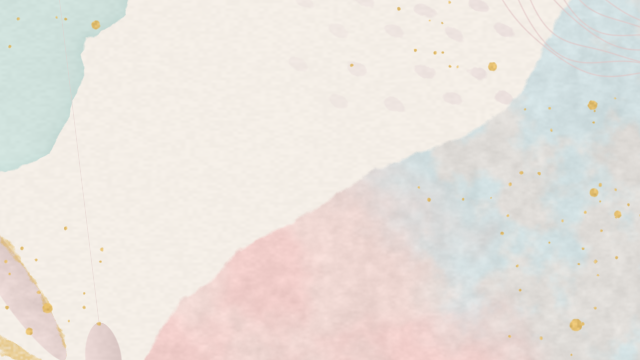
This background is drawn by a Shadertoy shader. Its source:

```glsl
// Pastel watercolour washes on grainy paper with leaves, strands and gold flecks.
const vec3 PAPER = vec3(0.957, 0.934, 0.905);
const vec3 TEAL = vec3(0.815, 0.885, 0.865);
const vec3 TEAL_RIM = vec3(0.745, 0.845, 0.825);
const vec3 PINK = vec3(0.93, 0.835, 0.815);
const vec3 ROSE = vec3(0.95, 0.78, 0.77);
const vec3 SKY = vec3(0.81, 0.87, 0.88);
const vec3 SAND = vec3(0.88, 0.855, 0.835);
const vec3 DAB = vec3(0.91, 0.86, 0.855);
const vec3 STRAND = vec3(0.885, 0.775, 0.775);
const vec3 LEAF = vec3(0.885, 0.805, 0.795);
const vec3 GOLD = vec3(0.88, 0.72, 0.38);
const float GRAIN = 0.022;
const float FLECK_CELL = 0.042;
// Wash outline as (x, y), corner outline as (y, x)
const vec2 WASH[12] = vec2[12](vec2(0.36, -0.1), vec2(0.44, 0.075), vec2(0.5, 0.165),
    vec2(0.58, 0.215), vec2(0.67, 0.31), vec2(0.88, 0.42), vec2(1.04, 0.53), vec2(1.29, 0.62),
    vec2(1.39, 0.685), vec2(1.46, 0.76), vec2(1.52, 0.89), vec2(1.65, 1.12));
const vec2 CORNER[12] = vec2[12](vec2(0.48, -0.12), vec2(0.52, 0.0), vec2(0.544, 0.08),
    vec2(0.572, 0.138), vec2(0.676, 0.195), vec2(0.722, 0.198), vec2(0.79, 0.235),
    vec2(0.85, 0.227), vec2(0.891, 0.243), vec2(0.926, 0.312), vec2(0.958, 0.352), vec2(1.1, 0.37));
// Gold drops (centre, radius) and fleck clusters (centre, spread)
const vec3 DROPS[8] = vec3[8](vec3(0.266, 0.931, 0.012), vec3(1.368, 0.815, 0.012),
    vec3(1.646, 0.708, 0.013), vec3(1.65, 0.465, 0.012), vec3(1.716, 0.405, 0.01),
    vec3(1.6, 0.097, 0.017), vec3(0.132, 0.144, 0.014), vec3(0.081, 0.079, 0.01));
const vec3 CLUSTERS[4] = vec3[4](vec3(0.13, 0.24, 0.13), vec3(1.57, 0.45, 0.22),
    vec3(1.21, 0.89, 0.09), vec3(0.1, 0.95, 0.11));

float hash(vec2 p) {
    vec3 q = fract(p.xyx * 0.1031);
    q += dot(q, q.yzx + 33.33);
    return fract((q.x + q.y) * q.z);
}
float noise(vec2 p) {
    vec2 i = floor(p), f = fract(p);
    f *= f * (3.0 - 2.0 * f);
    return mix(mix(hash(i), hash(i + vec2(1, 0)), f.x),
               mix(hash(i + vec2(0, 1)), hash(i + 1.0), f.x), f.y);
}
float fbm(vec2 p) {
    float sum = 0.0, amp = 0.5;
    for (int i = 0; i < 5; i++, amp *= 0.5) {
        sum += amp * noise(p);
        p = mat2(1.6, 1.2, -1.2, 1.6) * p + 7.3;
    }
    return sum - 0.48;
}
float fill(float d, float soft) { return 1.0 - smoothstep(-soft, soft, d); }
float segment(vec2 p, vec2 a, vec2 b) {
    vec2 ab = b - a;
    return length(p - a - ab * clamp(dot(p - a, ab) / dot(ab, ab), 0.0, 1.0));
}
// Signed distance to an outline, negative below it
float outline(vec2 p, vec2 pts[12]) {
    float d = 10.0, side = p.x < pts[0].x ? 1.0 : -1.0;
    for (int i = 0; i < 11; i++) {
        vec2 a = pts[i], b = pts[i + 1];
        d = min(d, segment(p, a, b));
        if (p.x >= a.x && p.x < b.x) side = sign(p.y - mix(a.y, b.y, (p.x - a.x) / (b.x - a.x)));
    }
    return d * side;
}
// Distance to a tapered leaf, and the offset across it
vec2 leaf(vec2 p, vec2 a, vec2 b, float halfWidth) {
    vec2 ab = b - a;
    float t = clamp(dot(p - a, ab) / dot(ab, ab), 0.0, 1.0);
    float across = dot(p - a, vec2(ab.y, -ab.x)) / length(ab);
    return vec2(abs(across) - halfWidth * sqrt(max(sin(3.14159 * t), 0.0)), across / halfWidth);
}
float strandHeight(float x, float k) {
    float s = x - 1.385 - 0.043 * k;
    return 1.02 - (0.235 - 0.024 * k) * (1.0 - exp(-s * (9.0 + 2.0 * mod(k, 3.0))))
         + 0.014 * sin(s * 17.0 + k * 2.4);
}
void mainImage(out vec4 fragColor, in vec2 fragCoord) {
    float px = 1.0 / iResolution.y;
    vec2 p = fragCoord * px;
    float cloud = fbm(p * 5.0), fine = fbm(p * 32.0), foil = noise(p * 150.0);
    vec3 col = PAPER;
    // Pale dabs on a staggered lattice
    for (int k = 0; k < 16; k++) {
        vec2 id = vec2(k % 4, k / 4);
        vec2 q = p - vec2(0.845 + 0.162 * id.x + 0.081 * mod(id.y, 2.0), 0.99 - 0.089 * id.y);
        q -= 0.035 * (vec2(hash(id + 3.0), hash(id + 11.0)) - 0.5);
        float d = length(vec2(q.x, 1.5 * q.y + 0.4 * q.x)) - 0.027 + 0.025 * fine;
        col = mix(col, DAB, (0.35 + 0.12 * id.x) * fill(d, 0.005));
    }
    // Corner wash with a pigment rim
    float corner = outline(p.yx, CORNER) + 0.022 * fbm(p * 22.0);
    vec3 teal = mix(TEAL, TEAL_RIM, 0.6 * exp(min(corner, 0.0) * 55.0)) + 0.05 * cloud;
    col = mix(col, teal, fill(corner, 0.003));
    // Large wash blending rose into sky
    float cool = smoothstep(-0.2, 0.22, p.x - 1.25 + 0.8 * (p.y - 0.25) + 0.5 * cloud);
    float rosy = smoothstep(-0.24, 0.01, fbm(p * 4.0 + 9.0) - 0.6 * p.y);
    float sandy = smoothstep(-0.12, 0.08, fbm(p * 7.0 + 21.0) - 0.12 * p.y);
    vec3 wash = mix(mix(PINK, ROSE, 0.65 * rosy), mix(SKY, SAND, 0.85 * sandy), cool);
    wash += 0.09 * fine + 0.05 * cloud;
    col = mix(col, wash, 0.96 * fill(outline(p, WASH) + 0.02 * fine, 0.006));
    // Leaves with gilded strokes
    vec2 tall = leaf(p, vec2(0.18, 0), vec2(-0.1, 0.42), 0.05);
    vec2 bud = leaf(p, vec2(0.3, -0.1), vec2(0.275, 0.104), 0.05);
    col = mix(col, LEAF - 0.03 * tall.y + 0.1 * fine, 0.85 * fill(tall.x, px));
    col = mix(col, LEAF - 0.04 * bud.y, 0.9 * fill(bud.x, px));
    float gilt = min(abs(tall.x) + step(tall.y, 0.0) - 0.005,
                     segment(p, vec2(-0.02, 0.06), vec2(0.11, -0.02)) - 0.022);
    col = mix(col, GOLD, (0.35 + 0.35 * foil) * fill(gilt + 0.03 * fine, 0.004));
    // Fine looping strands
    for (float k = 0.0; k < 7.0; k++) {
        float y = strandHeight(p.x, k), slope = (strandHeight(p.x + 0.001, k) - y) * 1000.0;
        float d = abs(p.y - y) / sqrt(1.0 + slope * slope) - 0.0018;
        col = mix(col, STRAND, 0.65 * fill(d, px) * step(1.3, p.x));
    }
    // Gold drops and scattered flecks
    float gold = 1.0, density = 0.0;
    for (int i = 0; i < 8; i++) gold = min(gold, length(p - DROPS[i].xy) - DROPS[i].z);
    vec2 cell = floor(p / FLECK_CELL);
    vec2 c = (cell + 0.2 + 0.6 * vec2(hash(cell + 5.0), hash(cell + 17.0))) * FLECK_CELL;
    for (int i = 0; i < 4; i++) density += exp(-pow(length(c - CLUSTERS[i].xy) / CLUSTERS[i].z, 2.0));
    if (hash(cell + 41.0) < 0.45 * density)
        gold = min(gold, length(p - c) - 0.002 - 0.003 * hash(cell + 29.0));
    col = mix(col, GOLD + 0.12 * (foil - 0.4), 0.9 * fill(gold + 0.002 * (foil - 0.5), px));
    // Paper grain
    col += GRAIN * (noise(p * vec2(75, 130) + 2.0 * cloud) - 0.5);
    fragColor = vec4(clamp(col, 0.0, 1.0), 1.0);
}
```
